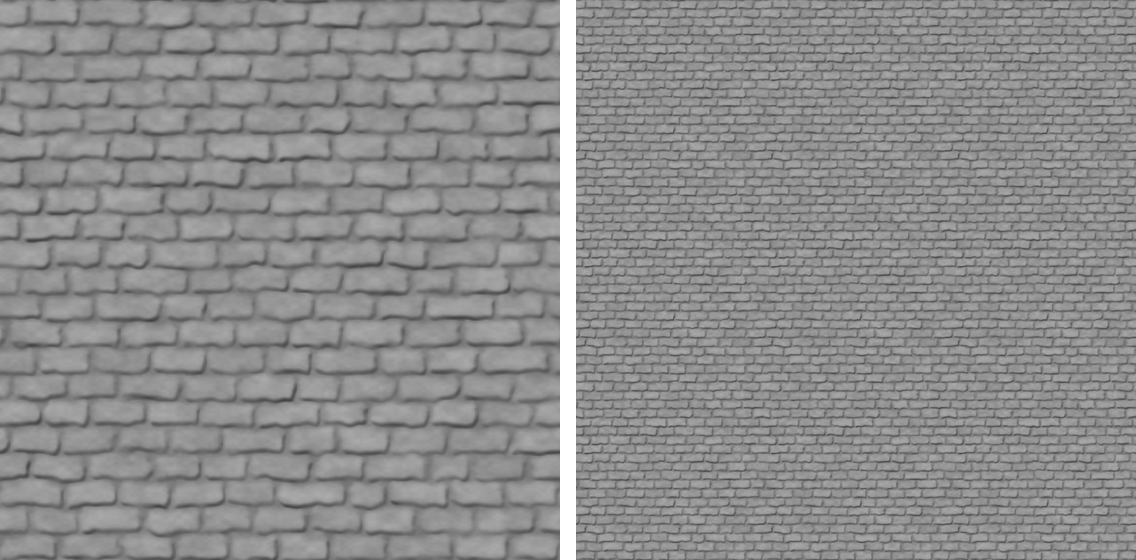
Left, the tile; right, the same tile 3 across and 3 down.
Write a Shadertoy shader that draws this texture map.

```glsl
// Weathered grey brick wall, 10 bricks across and 21 courses down.
// Rounded boxes with jittered joints form a pillowy relief, shaded from
// the upper left; all noise wraps, so the tile repeats without a seam.
#define GRID vec2(10.0, 21.0)        // bricks across, courses down
#define JOINT_JITTER 0.30            // shift of upright joints, in bricks
#define GAP 0.0043                   // half width of a mortar joint
#define CORNER 0.010                 // corner radius
#define EDGE 0.0052                  // softness of brick edges
#define LIGHT_STEP vec2(-0.0032, 0.0066)
#define FACE_GREY 0.570
#define PILLOW 0.045                 // brightening towards a brick's middle
#define MORTAR_DROP 0.070
#define SHADOW 0.205
#define HIGHLIGHT 0.015
#define MOTTLE 0.14

float hash(vec2 p) {
    return fract(sin(dot(p, vec2(127.1, 311.7))) * 43758.5453);
}

// Value noise over the unit square that wraps after freq cells
float wrapNoise(vec2 uv, vec2 freq, float seed) {
    vec2 p = uv * freq;
    vec2 i = floor(p), f = fract(p);
    f = f * f * (3.0 - 2.0 * f);
    vec2 a = mod(i, freq), b = mod(i + 1.0, freq);
    float low = mix(hash(a + seed), hash(vec2(b.x, a.y) + seed), f.x);
    float high = mix(hash(vec2(a.x, b.y) + seed), hash(b + seed), f.x);
    return mix(low, high, f.y);
}

// Position of the upright joint at the left of a brick
float jointAt(float col, float row) {
    vec2 id = mod(vec2(col, row), GRID);
    return col + JOINT_JITTER * (hash(id + 3.7) - 0.5);
}

// Uneven edges: a broad sway plus small chips
vec2 warp(vec2 uv) {
    vec2 sway = vec2(wrapNoise(uv, vec2(13.0), 1.3), wrapNoise(uv, vec2(17.0), 5.1));
    vec2 chip = vec2(wrapNoise(uv, vec2(61.0), 9.2), wrapNoise(uv, vec2(53.0), 7.4));
    return uv + vec2(0.008, 0.007) * (sway - 0.5) + 0.007 * (chip - 0.5);
}

// x: height, 0 in the mortar up to about 1 on a brick; y: dome of the face
vec2 relief(vec2 uv) {
    vec2 p = warp(uv) * GRID;
    float row = floor(p.y);
    // This stagger adds up to a whole number of bricks over all courses
    float x = p.x + row * 10.0 / GRID.y;
    float col = floor(x);
    if (x < jointAt(col, row)) col -= 1.0;
    else if (x > jointAt(col + 1.0, row)) col += 1.0;

    float left = jointAt(col, row), right = jointAt(col + 1.0, row);
    vec2 id = mod(vec2(col, row), GRID);
    vec2 halfSize = vec2(0.5 * (right - left), 0.5) / GRID - GAP;
    halfSize -= 0.0014 * vec2(hash(id + 11.3), hash(id + 17.9));
    vec2 offset = vec2(x - 0.5 * (left + right), fract(p.y) - 0.5) / GRID;

    // Rounded box distance
    vec2 q = abs(offset) - halfSize + CORNER;
    float d = length(max(q, 0.0)) + min(max(q.x, q.y), 0.0) - CORNER;
    float brick = 1.0 - smoothstep(-EDGE, EDGE, d);
    float dome = smoothstep(0.0, 0.012, -d);
    return vec2(brick, dome) * mix(0.75, 1.1, hash(id + 23.1));
}

void mainImage(out vec4 fragColor, in vec2 fragCoord) {
    vec2 uv = fragCoord / iResolution.xy;
    vec2 wall = relief(uv);
    float slope = relief(uv + LIGHT_STEP).x - wall.x;

    // Worn places lose some of their shadow
    float wear = 0.5 * wrapNoise(uv, vec2(17.0), 31.0) + 0.5 * wrapNoise(uv, vec2(37.0), 37.0);
    float depth = mix(0.1, 1.5, wear);

    // Stone mottling, coarse to fine
    float mottle = 0.0, weight = 0.5;
    vec2 freq = vec2(36.0, 52.0);
    for (int i = 0; i < 3; i++) {
        mottle += weight * (wrapNoise(uv, freq, 41.0 + float(i) * 6.0) - 0.5);
        freq *= 2.0;
        weight *= 0.6;
    }

    float grey = FACE_GREY + MOTTLE * mottle + PILLOW * wall.y;
    grey -= MORTAR_DROP * (1.0 - wall.x);
    grey -= SHADOW * depth * max(slope, 0.0);
    grey += HIGHLIGHT * max(-slope, 0.0);
    fragColor = vec4(vec3(clamp(grey, 0.0, 1.0)), 1.0);
}
```
